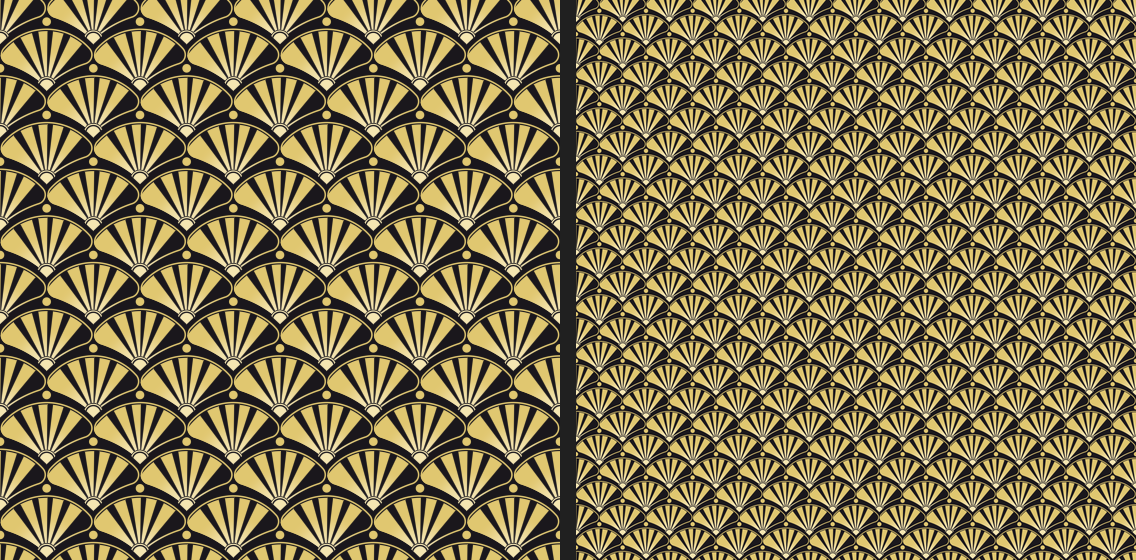
Left: one tile. Right: repeated 2 by 2.
Give the GLSL for this pattern, as a three.js fragment shader.

```glsl
varying vec2 vUv;

const vec3 DARK = vec3(0.10, 0.09, 0.11);
const vec3 GOLD = vec3(0.88, 0.78, 0.44);
const vec3 PALE = vec3(0.96, 0.90, 0.70);

// All lengths below are in cells; one cell holds two staggered fans.
const float CELLS = 6.0;
const float HUB_Y = 0.073;
const float SOFT = 0.0075;
const float LINE_WIDTH = 0.016;
const float GAP_WIDTH = 0.012;
const vec2 CORNER = vec2(0.385, 0.340);
const float CORNER_RADIUS = 0.108;
const vec2 BITE = vec2(0.755, -0.8125);
const float RAY_START = 0.110;
const float RAY_ANGLE = 0.122;
const float RAY_GROWTH = 0.0113;
const float GOLD_BIAS = 0.12;
const float HUB_RADIUS = 0.074;
const float RING_RADIUS = 0.095;
const float RING_HALF = 0.0065;
const float HUB_TIP = -0.047;
const vec2 HUB_SIDE = vec2(0.685, -0.728);
const float DOT_Y = 0.695;
const float DOT_RADIUS = 0.046;

float fill(float d) {
  return 1.0 - smoothstep(-SOFT, SOFT, d);
}

float cross2(vec2 a, vec2 b) {
  return a.x * b.y - a.y * b.x;
}

float archDistance(vec2 p) {
  return length(p) - length(CORNER) - CORNER_RADIUS;
}

// Arch, rounded corner and concave flank, joined tangentially.
float fanDistance(vec2 p) {
  p.x = abs(p.x);
  vec2 q = p - CORNER;
  vec2 toBite = BITE - CORNER;
  if (cross2(CORNER, q) < 0.0 && cross2(toBite, q) > 0.0) {
    return length(q) - CORNER_RADIUS;
  }
  float flank = length(toBite) - CORNER_RADIUS - distance(p, BITE);
  return max(archDistance(p), flank);
}

// Alternating rays that widen away from the axis; negative on gold.
float rayDistance(vec2 p) {
  float angle = atan(p.x, p.y);
  float root = sqrt(RAY_ANGLE * RAY_ANGLE + 4.0 * RAY_GROWTH * abs(angle));
  float index = min((root - RAY_ANGLE) / (2.0 * RAY_GROWTH), 4.5);
  float wave = sign(angle) * sin(3.14159 * index) / 3.14159;
  return (wave - GOLD_BIAS) * root * length(p);
}

vec3 drawFan(vec3 color, vec2 p) {
  float r = length(p);
  float fan = fanDistance(p);
  vec3 metal = mix(PALE, GOLD, smoothstep(0.10, 0.44, r));

  // Body and outline
  color = mix(color, DARK, fill(fan));
  float outline = max(abs(fan + 0.5 * LINE_WIDTH) - 0.5 * LINE_WIDTH, RAY_START - r);
  color = mix(color, metal, fill(outline));

  // Rays, parted from the arch by a dark gap
  float inner = max(fan, archDistance(p) + LINE_WIDTH + GAP_WIDTH);
  inner = max(inner, RAY_START - r);
  color = mix(color, metal, fill(max(inner, rayDistance(p))));

  // Hub cap and ring
  float side = dot(vec2(abs(p.x), p.y - HUB_TIP), HUB_SIDE);
  float hub = min(r - HUB_RADIUS, abs(r - RING_RADIUS) - RING_HALF);
  color = mix(color, PALE, fill(max(hub, side)));

  // Bead above the arch
  float bead = distance(p, vec2(0.0, DOT_Y)) - DOT_RADIUS;
  return mix(color, GOLD, fill(bead));
}

void main() {
  vec2 cell = vUv * CELLS;
  float nearest = floor((cell.y - HUB_Y) * 2.0);
  vec3 color = DARK;

  // Lower rows overlap the ones above.
  for (int i = -1; i <= 1; i++) {
    float row = nearest - float(i);
    float shift = 0.5 * mod(row, 2.0);
    vec2 p = vec2(fract(cell.x + shift) - 0.5, cell.y - HUB_Y - 0.5 * row);
    color = drawFan(color, p);
  }
  gl_FragColor = vec4(color, 1.0);
}
```
